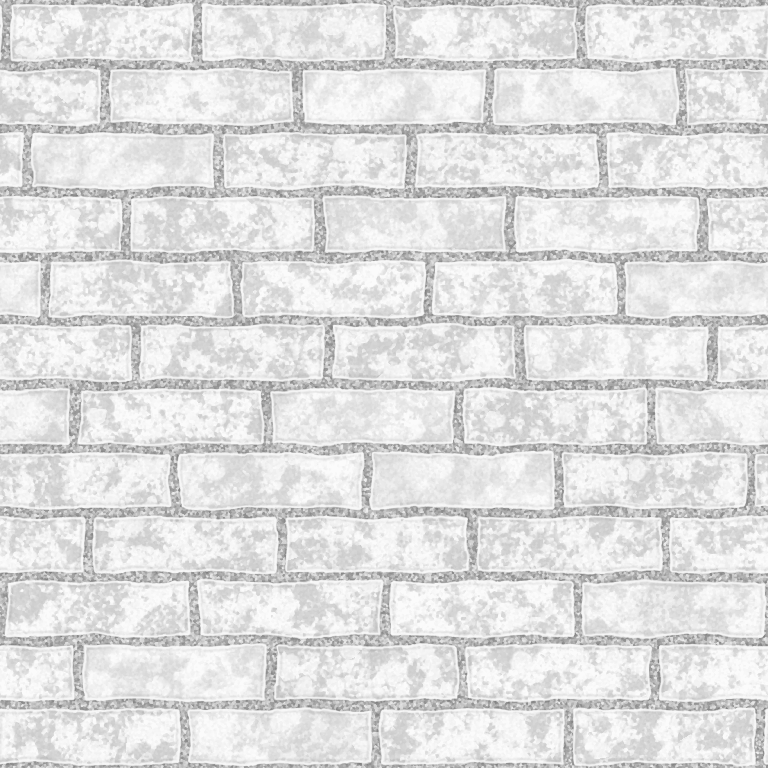
A WebGL 2 fragment shader for this texture map:

```glsl
#version 300 es
precision highp float;
// Pale whitewashed brick wall: 12 courses of 4 bricks with grainy grey mortar.
// Bricks are rounded-box distances on a gently warped grid; wrapping cellular
// noise at several scales gives speckles, smooth pebbles, streaks and grain.

uniform vec2 u_resolution;
out vec4 fragColor;

const float TAU = 6.283185;
const vec2 GRID = vec2(4.0, 12.0);
const float JOINT = 0.0122;

// Horizontal shift of each course, from the top, in brick lengths
const float SHIFT[12] = float[12](0.03, 0.55, 0.14, 0.66, 0.235, 0.71,
                                  0.39, 0.91, 0.465, 0.01, 0.41, 0.96);

const float MORTAR_TONE = 0.735;
const float BRICK_DARK = 0.815;
const float BRICK_LIGHT = 0.975;
const float RIM_TONE = 0.97;

// Three random values per integer cell
vec3 hash3(vec2 cell, float seed) {
  uvec3 v = uvec3(ivec3(vec3(cell, seed))) * 1664525u + 1013904223u;
  v.x += v.y * v.z; v.y += v.z * v.x; v.z += v.x * v.y;
  v ^= v >> 16u;
  v.x += v.y * v.z; v.y += v.z * v.x; v.z += v.x * v.y;
  return vec3(v >> 8u) / 16777216.0;
}

// Wrapping cellular noise: x nearest distance, y its random value, z soft blend
vec3 cellular(vec2 p, vec2 cells, float seed) {
  p *= cells;
  vec2 base = floor(p);
  vec2 nearest = vec2(9.0, 0.0);
  vec2 blend = vec2(0.0);
  for (int j = -1; j <= 1; j++) {
    for (int i = -1; i <= 1; i++) {
      vec2 cell = base + vec2(i, j);
      vec3 h = hash3(mod(cell, cells), seed);
      vec2 toPoint = cell + h.xy - p;
      float d2 = dot(toPoint, toPoint);
      if (d2 < nearest.x) nearest = vec2(d2, h.z);
      blend += vec2(h.z, 1.0) * exp(-7.0 * d2);
    }
  }
  return vec3(sqrt(nearest.x), nearest.y, blend.x / max(blend.y, 1e-5));
}

float softNoise(vec2 p, vec2 cells, float seed) {
  return cellular(p, cells, seed).z;
}

// Slow periodic bending of the courses
vec2 wobble(vec2 p) {
  float dx = sin(TAU * (p.y * 7.0 + p.x * 2.0)) + 0.7 * sin(TAU * (p.y * 13.0 - p.x * 3.0));
  float dy = sin(TAU * (p.x * 5.0 + p.y * 4.0)) + 0.8 * sin(TAU * (p.x * 9.0 - p.y * 5.0));
  return vec2(dx, dy) * vec2(0.0011, 0.0012);
}

float roundBox(vec2 p, vec2 halfSize, float radius) {
  vec2 q = abs(p) - halfSize + radius;
  return length(max(q, 0.0)) + min(max(q.x, q.y), 0.0) - radius;
}

// Soft line centred on a given distance
float band(float d, float centre, float width) {
  float t = (d - centre) / width;
  return exp(-t * t);
}

float brickTone(vec2 p, float mid, float fine, float smoothness) {
  float coarse = softNoise(p, vec2(42.0), 3.0);
  float density = 0.38 * coarse + 0.3 * mid + 0.32 * fine;
  float speckle = smoothstep(0.31, 0.62, density);

  // Diagonal streaks show on the smoother bricks
  float streak = softNoise(vec2(p.x + p.y, p.y - p.x), vec2(12.0, 34.0), 4.0);
  float calm = 0.45 + 0.55 * smoothstep(0.25, 0.75, 0.6 * streak + 0.4 * coarse);
  float tone = mix(BRICK_DARK, BRICK_LIGHT, mix(speckle, calm, smoothness));

  // Scattered pale pebbles with ragged outlines
  vec3 stone = cellular(p, vec2(24.0), 5.0);
  float radius = stone.x + 0.3 * (mid - 0.5);
  float pebble = (1.0 - smoothstep(0.22, 0.33, radius)) * step(0.8, stone.y);
  return mix(tone, 0.965, 0.85 * pebble);
}

void main() {
  vec2 uv = gl_FragCoord.xy / u_resolution;
  float aa = 0.8 / min(u_resolution.x, u_resolution.y);

  // Brick grid, courses counted from the top
  vec2 wall = vec2(uv.x, 1.0 - uv.y) + wobble(uv) - vec2(0.0, 0.001);
  float course = floor(wall.y * GRID.y);
  float row = mod(course, GRID.y);
  vec2 g = vec2(wall.x * GRID.x - SHIFT[int(row)], wall.y * GRID.y);
  vec3 brickRandom = hash3(vec2(mod(floor(g.x), GRID.x), row), 9.0);
  vec2 local = (fract(g) - 0.5) / GRID;

  // Shared noise layers
  float mid = softNoise(uv, vec2(110.0), 1.0);
  float fine = softNoise(uv, vec2(240.0), 2.0);
  float grain = softNoise(uv, vec2(340.0), 6.0) - 0.5;
  float uneven = softNoise(uv, vec2(22.0, 36.0), 7.0) - 0.5;

  // Slightly irregular brick outline
  float d = roundBox(local, 0.5 / GRID - 0.5 * JOINT, 0.003);
  d += 0.003 * uneven + 0.0018 * (mid - 0.5);

  // Brick face with a shaded border inside a pale rim
  float smoothness = 0.1 + 0.6 * smoothstep(0.45, 1.0, brickRandom.x);
  float brick = brickTone(uv, mid, fine, smoothness) + 0.05 * grain;
  brick += 0.016 * (brickRandom.y - 0.5);
  brick -= 0.06 * band(d, -0.0048, 0.002) * (0.4 + mid);
  brick = mix(brick, RIM_TONE, 0.85 * band(d, -0.0017, 0.0013));

  // Sandy mortar, darker where it meets a brick
  float mortar = MORTAR_TONE + 0.34 * grain + 0.08 * (fine - 0.5);
  mortar -= 0.05 * band(d, 0.001, 0.0014);

  float tone = mix(brick, mortar, smoothstep(-aa, aa, d));
  fragColor = vec4(vec3(clamp(tone, 0.0, 0.985)), 1.0);
}
```
